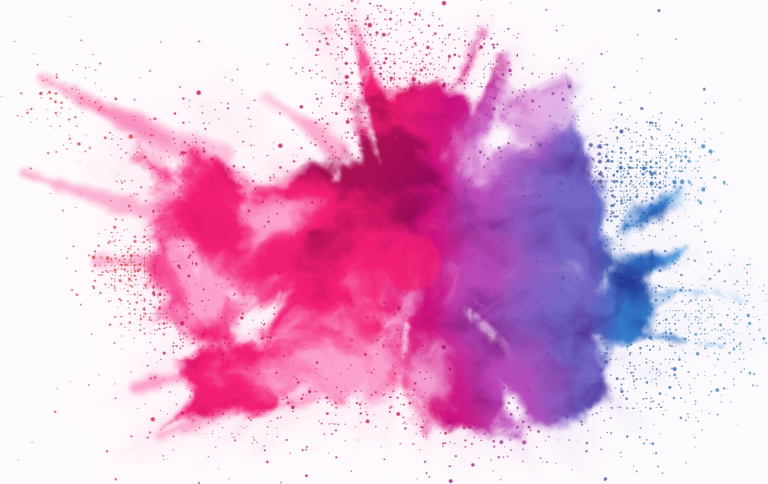
Write a Shadertoy shader that draws this background.

```glsl
#define WARP 0.13
#define EDGE 0.03
#define GRAIN 0.075
#define SPIKE_WIDTH 0.036
#define STREAK_WIDTH 0.022
#define HAZE 0.22
#define CONTRAST 2.3
#define BURST vec2(0.85, 0.46)
#define PAPER vec3(0.995, 0.985, 0.992)

// Cloud lobes: centre, radii
const vec4 LOBES[12] = vec4[12](
    vec4(.42, .56, .095, .13), vec4(.60, .51, .18, .15), vec4(.87, .72, .16, .13),
    vec4(.83, .50, .25, .20), vec4(1.09, .50, .17, .22), vec4(1.12, .74, .075, .09),
    vec4(1.27, .36, .10, .09), vec4(.93, .25, .13, .15), vec4(1.14, .23, .115, .13),
    vec4(.51, .22, .13, .085), vec4(.68, .29, .14, .13), vec4(.42, .39, .10, .09));
// Solid jets: root, tip
const vec4 JETS[12] = vec4[12](
    vec4(.80, .73, .715, .93), vec4(.82, .74, .77, .86), vec4(.91, .74, 1.005, .93),
    vec4(.87, .75, .87, .88), vec4(1.0, .74, 1.04, .89), vec4(.39, .58, .275, .66),
    vec4(.48, .25, .34, .275), vec4(.47, .20, .345, .125), vec4(1.31, .32, 1.55, .28),
    vec4(1.30, .40, 1.54, .383), vec4(1.24, .51, 1.44, .63), vec4(1.26, .43, 1.41, .50));
// Pale streaks: root, tip
const vec4 STREAKS[8] = vec4[8](
    vec4(.50, .62, .085, .84), vec4(.46, .68, .17, .79), vec4(.37, .54, .05, .64),
    vec4(.70, .69, .55, .80), vec4(1.08, .76, 1.20, .82), vec4(.42, .46, .20, .46),
    vec4(.46, .24, .28, .20), vec4(.47, .16, .33, .10));
// Light and shadow: centre, radius, amount (positive is pale)
const vec4 SHADES[12] = vec4[12](
    vec4(.64, .66, .085, -.75), vec4(.79, .65, .09, -.65), vec4(.81, .54, .07, -.65),
    vec4(.66, .50, .05, -.35), vec4(.59, .575, .06, .75), vec4(.46, .38, .10, .65),
    vec4(.70, .26, .12, .95), vec4(.90, .67, .045, .55), vec4(1.10, .54, .10, -.30),
    vec4(.97, .43, .07, .40), vec4(1.13, .76, .08, .65), vec4(1.15, .16, .08, -.25));
// Speck clusters: centre, radius, abundance
const vec4 CLUSTERS[8] = vec4[8](
    vec4(1.34, .65, .085, .45), vec4(1.22, .60, .08, .45), vec4(.27, .45, .06, .50),
    vec4(.35, .38, .07, .45), vec4(.80, .88, .13, .22), vec4(1.33, .22, .11, .12),
    vec4(.13, .78, .08, .10), vec4(1.47, .33, .08, .20));

vec3 hash3(vec2 p) {
    vec3 h = fract(p.xyx * vec3(.1031, .1030, .0973));
    h += dot(h, h.yxz + 33.33);
    return fract((h.xxy + h.yzz) * h.zyx);
}

float noise(vec2 p) {
    vec2 i = floor(p), f = fract(p);
    f = f * f * (3. - 2. * f);
    return mix(mix(hash3(i).x, hash3(i + vec2(1, 0)).x, f.x),
               mix(hash3(i + vec2(0, 1)).x, hash3(i + 1.).x, f.x), f.y);
}

float fbm(vec2 p) {
    float sum = 0., amp = .5;
    for (int i = 0; i < 5; i++) {
        sum += amp * noise(p);
        p = mat2(1.6, 1.2, -1.2, 1.6) * p + 7.3;
        amp *= .5;
    }
    return sum;
}

float smoothMin(float a, float b, float k) {
    float h = max(k - abs(a - b), 0.) / k;
    return min(a, b) - h * h * k * .25;
}

float taper(vec2 p, vec4 line, float width) {
    vec2 a = p - line.xy, b = line.zw - line.xy;
    float h = clamp(dot(a, b) / dot(b, b), 0., 1.);
    return length(a - b * h) - mix(width, .006, h);
}

float cloudDistance(vec2 p) {
    float d = 1.;
    for (int i = 0; i < 12; i++) {
        vec4 lobe = LOBES[i];
        float e = (length((p - lobe.xy) / lobe.zw) - 1.) * min(lobe.z, lobe.w);
        d = smoothMin(d, e, .035);
        d = smoothMin(d, taper(p, JETS[i], SPIKE_WIDTH), .02);
    }
    return d;
}

// Hue sweep from hot pink to sky blue
vec3 pigment(vec2 p) {
    float x = p.x - .12 * smoothstep(.62, .9, p.y) - .05 * (1. - smoothstep(.15, .35, p.y));
    vec3 c = mix(vec3(.95, .12, .46), vec3(.80, .07, .50), smoothstep(.74, .90, x));
    c = mix(c, vec3(.73, .29, .73), smoothstep(.88, 1.0, x));
    c = mix(c, vec3(.45, .40, .78), smoothstep(1.0, 1.15, x));
    c = mix(c, vec3(.20, .49, .80), smoothstep(1.18, 1.29, x));
    return mix(c, vec3(.32, .69, .92), smoothstep(1.32, 1.46, x));
}

void mainImage(out vec4 fragColor, in vec2 fragCoord) {
    vec2 p = fragCoord / iResolution.y;
    float pixel = 1. / iResolution.y;

    // Billowing, outward-combed outline
    vec2 q = p + WARP * (vec2(fbm(p * 6.), fbm(p * 6. + 17.)) - .48);
    vec2 ray = p - BURST;
    float comb = noise(ray / max(length(ray), .001) * 13. + ray * 2.);
    float grain = fbm(q * 17.);
    float d = cloudDistance(mix(p, q, .7)) + GRAIN * (grain - .48) - .035 * (comb - .5);
    float cover = 1. - smoothstep(-EDGE, .01, d);

    // Powder tones
    float tone = CONTRAST * (fbm(q * vec2(7., 9.) + 31.) - .49) + .8 * (grain - .48);
    for (int i = 0; i < 12; i++) {
        vec2 v = (q - SHADES[i].xy) * vec2(.75, 1.2) / SHADES[i].z;
        tone += SHADES[i].w * exp(-dot(v, v));
    }
    vec3 base = pigment(q);
    vec3 pale = mix(base, vec3(1., .86, .97), .68);
    vec3 powder = mix(base, pale, smoothstep(0., .85, tone));
    powder *= mix(vec3(1.), vec3(.70, .45, .72), smoothstep(.05, 1., -tone));

    // Rose disc in the heart
    float disc = 1. - smoothstep(-.004, .004, length(p - vec2(.853, .457)) - .058);
    powder = mix(powder, vec3(.96, .12, .44), disc * .65);

    // Thin haze and streaks beneath the cloud
    vec3 color = mix(PAPER, pale, HAZE * exp(-max(d, 0.) * 22.) * (.4 + comb));
    for (int i = 0; i < 8; i++) {
        float s = taper(p, STREAKS[i], STREAK_WIDTH) + .03 * (grain - .48);
        float veil = 1. - smoothstep(-.012, .014, s);
        color = mix(color, mix(base, pale, .6), veil * (.2 + .4 * comb));
    }
    color = mix(color, powder, cover);

    // Flying specks
    float chance = .10 * exp(-abs(d) * 22.);
    for (int i = 0; i < 8; i++) {
        vec2 v = (p - CLUSTERS[i].xy) / CLUSTERS[i].z;
        chance += CLUSTERS[i].w * exp(-dot(v, v)) * (1. - .8 * cover);
    }
    float ember = 1. - smoothstep(.28, .36, p.x);
    vec3 speckColor = mix(base * .85, vec3(.90, .30, .22), ember * .75);
    for (int i = 0; i < 3; i++) {
        float scale = 65. * exp2(float(i) * .6);
        vec2 cell = floor(p * scale);
        vec3 h = hash3(cell + 91. * float(i));
        float radius = mix(.08, .30, h.z * h.z) / scale;
        float r = length(p - (cell + .3 + .4 * h.xy) / scale);
        float dot0 = 1. - smoothstep(radius - pixel, radius + pixel, r);
        float present = step(hash3(cell + 13.7 + float(i)).y, chance);
        color = mix(color, speckColor, dot0 * present * .85);
    }
    fragColor = vec4(color, 1.);
}
```
